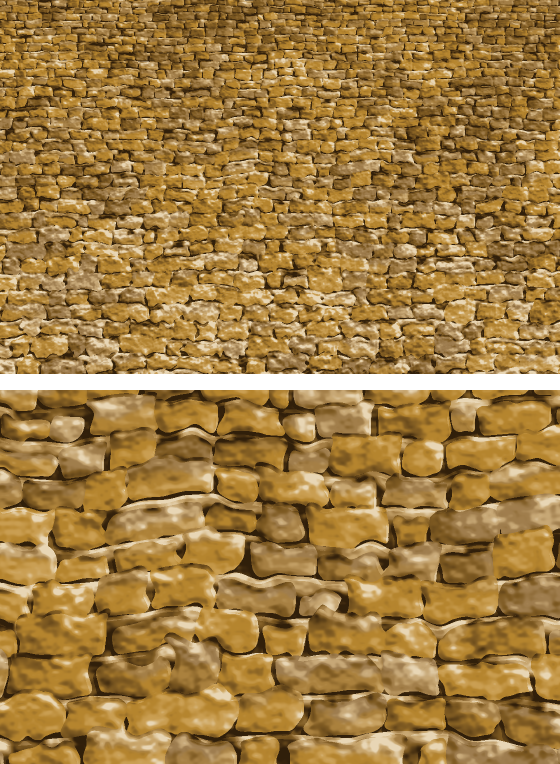
Top, the full canvas; bottom, a detail of the centre.
Give the GLSL for this texture, as a Shadertoy shader.

```glsl
float hash(vec2 p) {
    vec3 q = fract(p.xyx * 0.1031);
    q += dot(q, q.yzx + 33.33);
    return fract((q.x + q.y) * q.z);
}

float noise(vec2 p) {
    vec2 i = floor(p), f = fract(p);
    f = f * f * (3.0 - 2.0 * f);
    return mix(mix(hash(i), hash(i + vec2(1, 0)), f.x),
               mix(hash(i + vec2(0, 1)), hash(i + vec2(1, 1)), f.x), f.y);
}

float fbm(vec2 p) {
    float sum = 0.0, amp = 0.5;
    for (int i = 0; i < 3; i++) {
        sum += amp * noise(p);
        p = p * 2.03 + 17.0;
        amp *= 0.55;
    }
    return sum / 0.926;
}

// Height of one course of stone: courses shrink towards the top
float courseSize(float y) { return 0.05 - 0.032 * y; }

float jointShift(float column, float row) {
    return 0.6 * hash(vec2(column + 200.0, row + 57.0));
}

// Returns height, position across and up the block, and block id (-1 on ground)
vec4 stone(vec2 p) {
    float size = courseSize(p.y);
    p += size * 0.5 * (vec2(noise(p * 9.0), noise(p * 9.0 + 40.0)) - 0.5);
    p += size * 0.28 * (vec2(noise(p * 48.0), noise(p * 48.0 + 70.0)) - 0.5);
    float course = -log(1.0 - 0.64 * p.y) / 0.032;
    float rough = noise(p * 85.0) - 0.5;
    float ledge = 0.0;

    // The course in front may hide the foot of the one behind
    for (int i = -1; i <= 0; i++) {
        float row = floor(course) + float(i);
        float v = course - row;
        float u = (p.x - 0.75) / (0.085 * exp(-0.032 * row)) + 9.0 * hash(vec2(row + 60.0, 3.0));
        float column = floor(u);
        if (fract(u) < jointShift(column, row)) column -= 1.0;
        float left = column + jointShift(column, row);
        float width = column + 1.0 + jointShift(column + 1.0, row) - left;
        float s = (u - left) / width;
        float id = hash(vec2(column + 311.0, row + 91.0));
        float top = 0.72 + 0.55 * hash(vec2(column + 77.0, row + 133.0));

        vec2 q = abs(vec2((s - 0.5) * width * 1.7, v - 0.5 * top));
        q -= 0.5 * vec2(width * 1.7, top) - 0.25;
        float d = length(max(q, 0.0)) + min(max(q.x, q.y), 0.0) - 0.21 + 0.22 * rough;
        if (d < 0.0) return vec4(0.35 + 0.65 * smoothstep(0.0, 0.28, -d), s, v / top, id);
        ledge = smoothstep(0.5, 0.8, v);
    }
    return vec4(0.4 * ledge, ledge, 0.0, -1.0);
}

float grain(vec2 p) { return fbm(p * vec2(52.0, 68.0)); }

vec3 shade(vec2 p) {
    vec2 toSun = vec2(0.5, 0.85) * 0.13 * courseSize(p.y);
    vec4 block = stone(p);
    float rough = grain(p);
    float slope = block.x - stone(p + toSun).x + 1.3 * (rough - grain(p + toSun));
    float patches = noise(p * 6.0 + 5.0);
    float ochre, tone;

    if (block.w < 0.0) {
        // Dark joints and pale rubble on the ledges
        float rubble = smoothstep(0.3, 0.6, noise(p * 40.0 + 9.0));
        tone = mix(0.12, 0.8, block.y * rubble) + 0.6 * (rough - 0.5);
        ochre = 0.2;
    } else {
        // Smooth golden face under a weathered crust
        float crust = smoothstep(0.45, 0.75, block.z + 0.7 * (rough - 0.5));
        float weight = mix(0.45, 1.25, crust);
        tone = 0.6 + 0.26 * (block.w - 0.5) + weight * (rough - 0.5);
        tone += 0.14 * (block.y - 0.5) - 0.08 * crust;
        ochre = smoothstep(0.25, 0.65, 0.75 * fract(block.w * 7.3) + 0.5 * patches - 0.25 * crust);
    }
    tone += 0.42 * clamp(slope, -0.9, 0.9) + 0.16 * (patches - 0.5) + 0.13 * (0.5 - p.y);
    ochre = clamp(ochre + 0.4 * (p.y - 0.4), 0.0, 1.0);

    // Shadow to sunlit ramp
    vec3 middle = mix(vec3(0.62, 0.49, 0.31), vec3(0.71, 0.52, 0.18), ochre);
    vec3 pale = mix(vec3(0.78, 0.66, 0.47), vec3(0.79, 0.62, 0.32), ochre);
    vec3 color = mix(vec3(0.19, 0.12, 0.04), vec3(0.49, 0.35, 0.13), smoothstep(0.0, 0.38, tone));
    color = mix(color, middle, smoothstep(0.34, 0.58, tone));
    color = mix(color, pale, smoothstep(0.6, 0.8, tone));
    return mix(color, vec3(0.91, 0.84, 0.71), smoothstep(0.8, 1.02, tone));
}

void mainImage(out vec4 fragColor, in vec2 fragCoord) {
    // Four samples per pixel smooth the block edges
    vec3 color = vec3(0);
    for (int i = 0; i < 4; i++) {
        vec2 offset = vec2(i % 2, i / 2) * 0.5 - 0.25;
        color += shade((fragCoord + offset) / iResolution.y);
    }
    fragColor = vec4(color * 0.25, 1.0);
}
```
